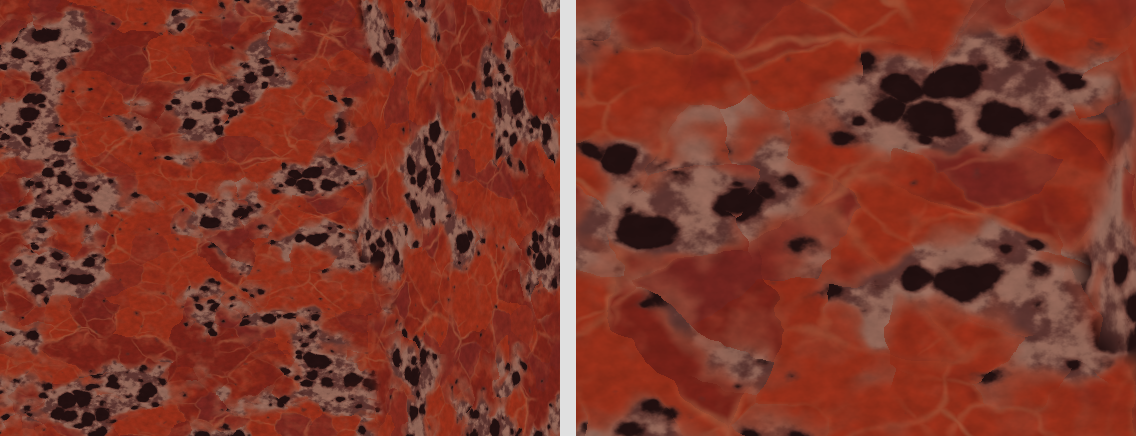
Left, the full canvas; right, a detail of the centre.
Reproduce this texture procedurally as a Shadertoy shader.

```glsl
// Polished red granite: feldspar grains with pale seams, broken by grey quartz
// patches that hold clusters of black mica. Voronoi cells make the grains and
// gradient noise the patches; the grain runs across at left, upright at right.

vec2 hash2(vec2 cell) {
    vec3 h = fract(cell.xyx * vec3(0.1031, 0.1030, 0.0973));
    h += dot(h, h.yzx + 33.33);
    return fract((h.xx + h.yz) * h.zy);
}

float corner(vec2 cell, vec2 offset) {
    return dot(hash2(cell) * 2.0 - 1.0, offset);
}

float gradientNoise(vec2 p) {
    vec2 i = floor(p), f = fract(p);
    vec2 u = f * f * f * (f * (f * 6.0 - 15.0) + 10.0);
    vec2 e = vec2(1.0, 0.0);
    return mix(mix(corner(i, f), corner(i + e, f - e), u.x),
               mix(corner(i + e.yx, f - e.yx), corner(i + 1.0, f - 1.0), u.x), u.y);
}

float fbm(vec2 p) {
    float sum = 0.0, amp = 1.0;
    for (int i = 0; i < 4; i++) {
        sum += amp * gradientNoise(p);
        p = mat2(1.6, 1.2, -1.2, 1.6) * p + 7.3;
        amp *= 0.5;
    }
    return sum;
}

// x: gap between the two nearest seeds (zero on a seam), yz: grain hash
vec3 grains(vec2 p) {
    vec2 base = floor(p), id = vec2(0.0);
    float first = 9.0, second = 9.0;
    for (int y = -1; y <= 1; y++)
    for (int x = -1; x <= 1; x++) {
        vec2 cell = base + vec2(x, y);
        vec2 seed = hash2(cell);
        float d = length(cell + seed - p);
        if (d < first) { second = first; first = d; id = seed; }
        else second = min(second, d);
    }
    return vec3(second - first, fract(id * 7.31 + id.yx * 3.7));
}

// Distance to round flakes that grow with the local density
float flakes(vec2 p, float density) {
    vec2 base = floor(p);
    float nearest = 1.0;
    for (int y = -1; y <= 1; y++)
    for (int x = -1; x <= 1; x++) {
        vec2 cell = base + vec2(x, y);
        float radius = 0.65 * hash2(cell + 91.0).x - 0.6 + 0.55 * density;
        nearest = min(nearest, length(cell + hash2(cell) - p) - radius);
    }
    return nearest;
}

vec3 granite(vec2 p) {
    // Ragged outlines
    vec2 warp = vec2(fbm(p * 14.0), fbm(p * 14.0 + 40.0));
    vec2 q = p + 0.022 * warp;
    vec3 big = grains(q * 8.5);
    vec3 small = grains(q * 19.0 + 5.0);
    float mottle = fbm(p * 22.0 + 11.0);
    float fine = fbm(p * 75.0);

    // Red feldspar, one tint per grain
    vec3 color = mix(vec3(0.45, 0.125, 0.09), vec3(0.57, 0.175, 0.095),
                     smoothstep(0.1, 0.7, big.y + 0.5 * mottle));
    color = mix(color, vec3(0.43, 0.14, 0.125), 0.75 * smoothstep(0.72, 0.95, small.y));
    color = mix(color, vec3(0.56, 0.24, 0.17), 0.5 * smoothstep(0.05, 0.45, mottle));

    // Pale orange seams, fading in and out
    float seam = max(1.0 - smoothstep(0.0, 0.09, big.x),
                     0.65 * (1.0 - smoothstep(0.0, 0.13, small.x)));
    seam *= smoothstep(-0.2, 0.3, gradientNoise(p * 12.0 + 3.0));
    color = mix(color, vec3(0.62, 0.34, 0.23), 0.7 * seam);

    // Pinkish rims around mottled grey quartz
    float patches = fbm(q * 5.5 + 20.0) + 0.14 * (small.z - 0.5);
    color = mix(color, vec3(0.55, 0.28, 0.21), 0.8 * smoothstep(0.0, 0.13, patches));
    vec3 quartz = mix(vec3(0.35, 0.2, 0.185), vec3(0.56, 0.395, 0.34),
                      smoothstep(-0.3, 0.15, mottle + 0.5 * fine));
    color = mix(color, quartz, 0.95 * smoothstep(0.09, 0.19, patches));

    // Black mica with soft brown edges
    float density = smoothstep(-0.05, 0.3, patches);
    float mica = flakes((p + 0.013 * warp) * 32.0, density) + 0.15 * fine;
    color = mix(color, vec3(0.34, 0.17, 0.15), 0.6 * (1.0 - smoothstep(0.0, 0.2, mica)));
    color = mix(color, vec3(0.13, 0.06, 0.06), 1.0 - smoothstep(-0.09, 0.06, mica));

    return color * (1.0 + 0.14 * fine);
}

void mainImage(out vec4 fragColor, in vec2 fragCoord) {
    vec2 p = fragCoord / iResolution.y;
    float middle = 0.65 * iResolution.x / iResolution.y;
    float upright = smoothstep(-0.02, 0.02, p.x - middle + 0.1 * fbm(p * 5.0));
    vec3 across = granite(p * vec2(0.85, 1.15) + 2.0);
    vec3 along = granite(p * vec2(1.3, 0.75) + 17.0);
    fragColor = vec4(mix(across, along, upright), 1.0);
}
```
